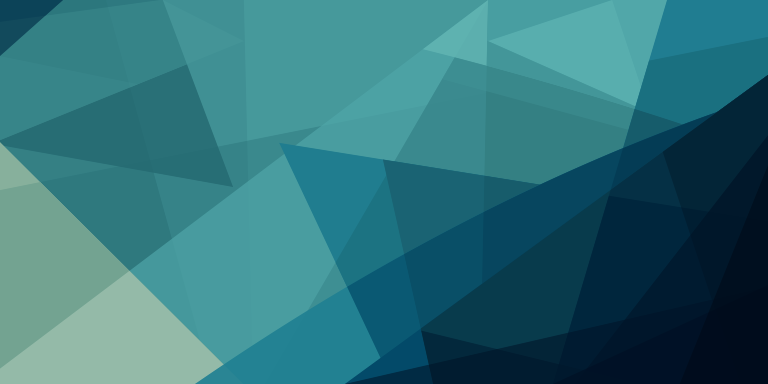
Reproduce this background procedurally as a WebGL 2 fragment shader.

```glsl
#version 300 es
precision highp float;
// Overlapping translucent polygons fading from cream and teal to deep navy.
// Each facet is a product of smoothed half planes (and two soft arcs),
// painted in order over a flat teal ground.
uniform vec2 u_resolution;
out vec4 fragColor;

vec2 p;       // position, canvas height = 1
float soft;   // edge width, one pixel in canvas units
vec3 paint;   // colour built up so far

// Coverage from a signed distance, positive inside.
float cover(float d) { return smoothstep(-0.6 * soft, 0.6 * soft, d); }

// Half plane on the right-hand side of the line a -> b.
float rightOf(float ax, float ay, float bx, float by) {
    vec2 dir = normalize(vec2(bx - ax, by - ay));
    vec2 q = p - vec2(ax, ay);
    return cover(q.x * dir.y - q.y * dir.x);
}

void layer(float r, float g, float b, float mask) {
    paint = mix(paint, vec3(r, g, b), mask);
}

void main() {
    p = gl_FragCoord.xy / u_resolution * vec2(2.0, 1.0);
    soft = 1.0 / u_resolution.y;
    paint = vec3(0.25, 0.565, 0.58);

    // Long edges shared by several facets.
    float belowRay = rightOf(0.0, 0.04, 1.271, 1.0);
    float belowSlope = rightOf(0.0, 0.505, 2.0, 0.904);
    float pastShaft = rightOf(0.69, 0.0, 1.271, 1.0);
    float pastLean = rightOf(1.128, 0.0, 0.904, 1.0);
    float pastMiddle = rightOf(1.25, 0.0, 1.271, 1.0);
    float pastBlue = rightOf(1.44, 0.0, 1.737, 1.0);
    float pastFall = rightOf(1.927, 0.0, 1.594, 1.0);
    float belowRoof = rightOf(0.727, 0.628, 2.0, 0.424);
    float pastBlade = rightOf(1.023, 0.0, 0.727, 0.628);
    float belowNavy = rightOf(0.898, 0.0, 2.0, 0.805);
    float belowWave = cover(0.85 * (-0.381 + 0.813 * p.x - 0.123 * p.x * p.x - p.y));
    float belowArc = cover(1.0 - 0.21 * (p.x - 0.508)
        - 0.058 * (p.x - 0.508) * (p.x - 1.0) - p.y);

    // Upper left teal facets.
    float leftStrip = 1.0 - rightOf(0.552, 0.0, 0.276, 1.0);
    float leftWedge = 1.0 - rightOf(0.607, 0.513, 0.424, 1.0);
    float aboveFan = 1.0 - rightOf(0.0, 0.635, 0.635, 0.893);
    layer(0.17, 0.45, 0.47, 0.55 * leftStrip);
    layer(0.32, 0.66, 0.66, 0.35 * rightOf(0.659, 0.0, 0.635, 1.0));
    layer(0.30, 0.62, 0.62, 0.3 * aboveFan * rightOf(0.424, 1.0, 0.635, 0.893));
    layer(0.14, 0.42, 0.45, 0.35 * belowSlope);
    layer(0.14, 0.41, 0.44, 0.8 * leftWedge * (1.0 - aboveFan)
        * (1.0 - rightOf(0.0, 0.622, 0.607, 0.513)));
    layer(0.19, 0.49, 0.51, 0.7 * leftWedge * aboveFan);
    layer(0.25, 0.56, 0.57, 0.3 * leftWedge * aboveFan * rightOf(0.0, 0.854, 0.333, 0.786));

    // Navy corner at the top left.
    float aboveCorner = 1.0 - rightOf(0.0, 0.943, 0.417, 1.0);
    float corner = 1.0 - rightOf(0.0, 0.854, 0.164, 1.0);
    layer(0.10, 0.38, 0.42, 0.3 * aboveCorner);
    layer(0.07, 0.29, 0.36, corner);
    layer(0.04, 0.25, 0.34, 0.7 * corner * aboveCorner);

    // Bright diagonal beam and the shaded planes beside it.
    float aboveArc = belowRay * (1.0 - belowArc);
    float belowTip = rightOf(1.271, 0.893, 2.0, 0.57);
    layer(0.31, 0.65, 0.66, 0.7 * belowRay);
    layer(0.23, 0.54, 0.56, 0.75 * belowRay * pastShaft);
    layer(0.19, 0.49, 0.51, 0.3 * pastLean * pastShaft * belowArc);
    layer(0.19, 0.48, 0.49, 0.65 * pastMiddle * belowArc);
    layer(0.38, 0.71, 0.70, 0.85 * aboveArc * (1.0 - pastMiddle));
    layer(0.29, 0.63, 0.64, 0.85 * aboveArc * pastMiddle);
    layer(0.35, 0.69, 0.69, 0.9 * pastMiddle * (1.0 - belowTip)
        * rightOf(1.271, 0.893, 1.594, 1.0));
    layer(0.25, 0.57, 0.58, 0.6 * aboveArc * belowTip * pastMiddle);
    layer(0.26, 0.59, 0.60, 0.35 * belowArc * pastShaft
        * (1.0 - rightOf(0.938, 0.852, 2.0, 0.563)));
    layer(0.28, 0.61, 0.63, 0.4 * pastFall);

    // Blue panel at the upper right.
    layer(0.125, 0.49, 0.57, pastBlue);
    layer(0.10, 0.43, 0.49, 0.85 * pastBlue * belowSlope);
    layer(0.08, 0.34, 0.40, 0.8 * pastBlue * belowArc);

    // Cream corner, lighter below the beam edge.
    float cream = 1.0 - rightOf(0.633, 0.0, 0.0, 0.63);
    layer(0.53, 0.69, 0.61, cream);
    layer(0.45, 0.64, 0.57, cream * belowSlope);
    layer(0.58, 0.73, 0.66, cream * belowRay);

    // Central blue blade under the roof edge.
    float blade = belowRoof * pastBlade;
    layer(0.125, 0.49, 0.56, blade);
    layer(0.11, 0.45, 0.51, blade * pastShaft);
    layer(0.10, 0.39, 0.45, blade * pastLean);
    layer(0.09, 0.36, 0.42, blade * pastMiddle);

    // Sweeping wave of deeper blue.
    layer(0.12, 0.50, 0.57, 0.9 * belowWave);
    layer(0.04, 0.35, 0.45, belowWave * pastBlade);
    layer(0.03, 0.28, 0.37, 0.6 * belowWave * pastLean);
    layer(0.02, 0.25, 0.35, 0.6 * belowWave * pastMiddle);
    layer(0.01, 0.22, 0.32, 0.7 * belowWave * pastBlue);

    // Navy planes gathering at the lower right.
    layer(0.01, 0.29, 0.41, belowNavy);
    layer(0.03, 0.23, 0.30, belowNavy * pastLean);
    layer(0.02, 0.19, 0.27, belowNavy * pastBlue);
    layer(0.0, 0.15, 0.24, belowNavy * pastBlue * belowRoof);
    layer(0.0, 0.09, 0.17, 0.75 * belowNavy * rightOf(1.497, 0.0, 2.0, 0.648));
    layer(0.0, 0.06, 0.12, 0.35 * belowNavy * pastFall);
    layer(0.0, 0.12, 0.20, 0.65 * rightOf(1.089, 0.141, 1.667, 0.0) * pastLean);
    layer(0.0, 0.07, 0.15, 0.55 * rightOf(0.898, 0.0, 2.0, 0.253));
    layer(0.0, 0.05, 0.13, 0.5 * rightOf(1.44, 0.0, 2.0, 0.258));
    layer(0.0, 0.03, 0.08, 0.5 * rightOf(1.77, 0.0, 2.0, 0.57));
    fragColor = vec4(paint, 1.0);
}
```
